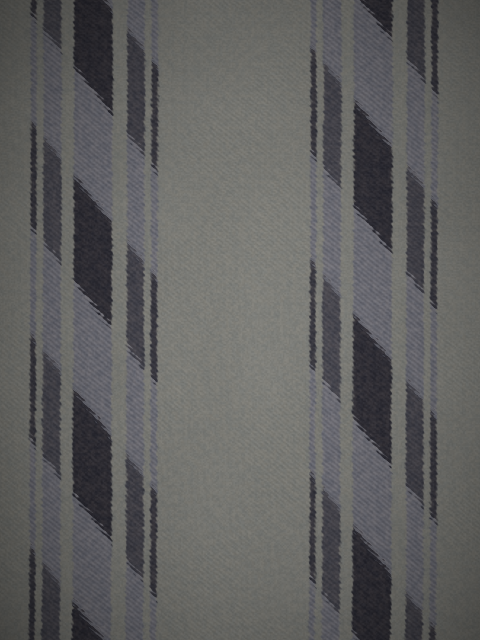
Write a WebGL 2 fragment shader that draws this texture.

```glsl
#version 300 es
precision highp float;
uniform vec2 u_resolution;
out vec4 fragColor;

float hash(vec2 p) {
  return fract(sin(dot(p, vec2(127.1, 311.7))) * 43758.5453);
}

float noise(vec2 p) {
  vec2 i = floor(p), f = fract(p);
  f = f * f * (3.0 - 2.0 * f);
  return mix(mix(hash(i), hash(i + vec2(1, 0)), f.x),
             mix(hash(i + vec2(0, 1)), hash(i + vec2(1, 1)), f.x), f.y);
}

// Stripes of one group: centre, half width, depth of the dark yarn
const vec3 STRIPES[5] = vec3[5](
  vec3(0.069, 0.0058, 0.85), vec3(0.108, 0.0185, 0.62), vec3(0.193, 0.0400, 1.0),
  vec3(0.282, 0.0180, 0.68), vec3(0.321, 0.0065, 0.85));

void main() {
  vec2 p = gl_FragCoord.xy / u_resolution.x;

  // Wool fibres and diagonal twill ribs
  float fibre = noise(p * 330.0) - 0.5;
  float fuzz = noise(p * 150.0 + 40.0) - 0.5;
  float cloud = noise(p * 9.0) - 0.5;
  float twill = sin((p.x * 0.8 + p.y) * 600.0 + 2.5 * noise(p * 14.0));
  float ribs = smoothstep(0.3, 0.75, noise(vec2((p.x + p.y) * 4.0, (p.x - p.y) * 7.0)));

  // Stripe groups repeat across, each shifted along its length
  float sway = 0.003 * (p.y - 0.66) + 0.0015 * (noise(vec2(p.y * 7.0, 3.0)) - 0.5);
  float x = p.x - sway;
  float group = floor(x / 0.583);
  x -= group * 0.583;

  // Slanted dark bands with toothed ends
  float phase = (1.159 - p.y - 1.25 * x + 0.156 * group) / 0.443;
  phase += 0.014 * twill + 0.03 * fuzz;
  float band = abs(fract(phase + 0.255) - 0.5) - 0.245;
  float dark = 1.0 - smoothstep(-0.014, 0.014, band);

  vec3 cream = vec3(0.497, 0.497, 0.477);
  cream += 0.011 * twill * (0.25 + ribs) + 0.018 * cloud;
  vec3 paleYarn = vec3(0.435, 0.435, 0.468) + 0.028 * twill + 0.03 * fuzz;
  vec3 darkYarn = vec3(0.188, 0.182, 0.212) + 0.012 * twill + 0.03 * fuzz;

  vec3 color = cream;
  for (int i = 0; i < 5; i++) {
    vec3 s = STRIPES[i];
    float edge = abs(x - s.x) - s.y + 0.004 * fuzz + 0.0008 * twill;
    float cover = 1.0 - smoothstep(-0.003, 0.003, edge);
    vec3 yarn = mix(paleYarn, darkYarn, dark * s.z);
    color = mix(color, yarn, cover * 0.96);
  }

  // Nap grain with a faint tint, then light falling off to the corners
  color += 0.045 * fibre + 0.022 * fuzz;
  color += 0.012 * vec3(fuzz, 0.0, -fuzz);
  vec2 d = p - vec2(0.52, 0.5 * u_resolution.y / u_resolution.x);
  color *= 1.0 - 0.92 * d.x * d.x - 0.5 * d.y * d.y;
  fragColor = vec4(color, 1.0);
}
```
